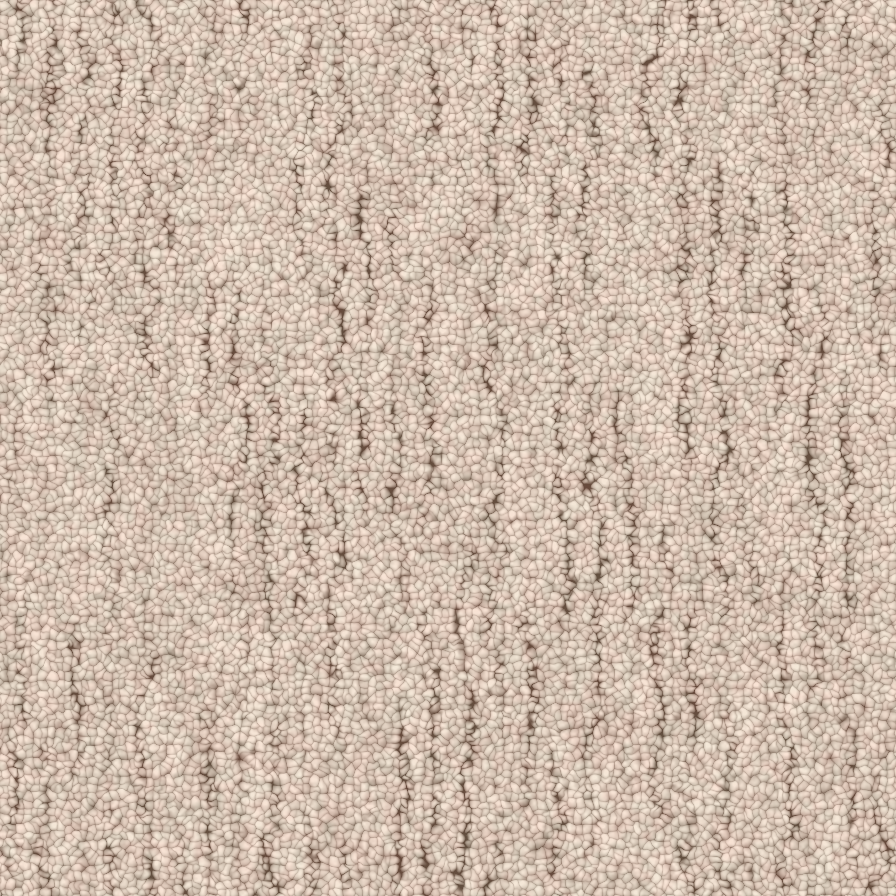
Write a three.js fragment shader that draws this texture.

```glsl
// Beige cut-pile carpet: small twisted tufts with broken vertical furrows.
// Tufts are rotated elliptical domes on a jittered grid, blended softly;
// wandering columns of noise sink the pile into dark pits between tufts.

varying vec2 vUv;

const float TUFTS_ACROSS = 112.0;
const float FURROWS_ACROSS = 28.0;
const vec3 PIT_COLOR = vec3(0.48, 0.39, 0.33);
const vec3 TIP_COLOR = vec3(0.91, 0.84, 0.78);
const vec3 PINK_TINT = vec3(0.012, -0.012, -0.008);
const vec2 LIGHT_DIRECTION = vec2(-0.5, 0.86);

// Sine-free hash: two random values from a grid point.
vec2 hash2(vec2 p) {
  vec3 q = fract(p.xyx * vec3(0.1031, 0.1030, 0.0973));
  q += dot(q, q.yzx + 33.33);
  return fract((q.xx + q.yz) * q.zy);
}

float valueNoise(vec2 p) {
  vec2 cell = floor(p);
  vec2 f = fract(p);
  f = f * f * (3.0 - 2.0 * f);
  float low = mix(hash2(cell).x, hash2(cell + vec2(1.0, 0.0)).x, f.x);
  float high = mix(hash2(cell + vec2(0.0, 1.0)).x, hash2(cell + 1.0).x, f.x);
  return mix(low, high, f.y);
}

vec2 rotate(vec2 p, float angle) {
  float c = cos(angle);
  float s = sin(angle);
  return vec2(c * p.x + s * p.y, c * p.y - s * p.x);
}

// Depth of the vertical furrows, 0 on the pile and 1 in the deepest pits.
float furrowDepth(vec2 uv, float columns) {
  float wander = 0.7 * (valueNoise(uv * vec2(11.0, 24.0)) - 0.5)
               + 0.3 * (valueNoise(uv * vec2(40.0, 80.0)) - 0.5);
  float column = uv.x * columns + wander;
  float offset = abs(fract(column) - 0.5);
  float groove = 1.0 - smoothstep(0.0, 0.27, offset);
  float run = valueNoise(vec2(floor(column) * 7.0 + 3.0, uv.y * 8.0));
  float pits = valueNoise(uv * vec2(62.0, 76.0) + 17.0);
  return groove * smoothstep(0.15, 0.75, run) * mix(0.3, 1.0, smoothstep(0.2, 0.7, pits));
}

// Tuft layer: x = surface shade, y = squared distance from the tuft centre,
// z = crease between neighbours, w = random tone of the tuft.
vec4 tuftLayer(vec2 p, float softness, vec2 light) {
  vec2 cell = floor(p);
  vec4 sum = vec4(0.0);
  float total = 0.0;
  float peak = 0.0;
  for (int y = -1; y <= 1; y++) {
    for (int x = -1; x <= 1; x++) {
      vec2 id = cell + vec2(float(x), float(y));
      vec2 jitter = hash2(id + 5.0);
      vec2 traits = hash2(id + 71.0);
      vec2 toPoint = p - id - 0.5 - 0.8 * (jitter - 0.5);
      vec2 local = rotate(toPoint, 3.14159 * traits.x) * vec2(0.82, 1.22);
      float dist2 = dot(local, local);
      float height = 1.0 - 1.5 * dist2 + 0.25 * (traits.y - 0.5);
      float weight = exp(softness * height);
      sum += weight * vec4(dot(toPoint, light), dist2, 0.0, traits.y);
      total += weight;
      peak = max(peak, weight);
    }
  }
  sum /= total;
  sum.z = 1.0 - peak / total;
  return sum;
}

void main() {
  // Slight warping keeps the tufts from looking like clean ellipses.
  vec2 warp = vec2(valueNoise(vUv * 170.0), valueNoise(vUv * 170.0 + 43.0)) - 0.5;
  vec4 tuft = tuftLayer(vUv * TUFTS_ACROSS + 0.35 * warp, 7.0, LIGHT_DIRECTION);
  float depth = furrowDepth(vUv, FURROWS_ACROSS);

  // Combine relief, creases, furrows, uneven wear and fine fibres.
  float gap = clamp(1.6 * tuft.y + tuft.z, 0.0, 1.0);
  float shade = 1.03 - 0.7 * tuft.y - 0.5 * tuft.z;
  shade += 0.24 * tuft.x + 0.2 * (tuft.w - 0.5);
  shade -= depth * mix(0.12, 0.85, gap);
  shade += 0.12 * (valueNoise(vUv * vec2(42.0, 18.0)) - 0.5);
  shade += 0.12 * (valueNoise(vUv * 310.0) - 0.5);

  vec3 color = mix(PIT_COLOR, TIP_COLOR, clamp(shade, -0.2, 1.13));
  color += PINK_TINT * (2.0 * valueNoise(vUv * 90.0 + 29.0) - 1.0);
  gl_FragColor = vec4(color, 1.0);
}
```
